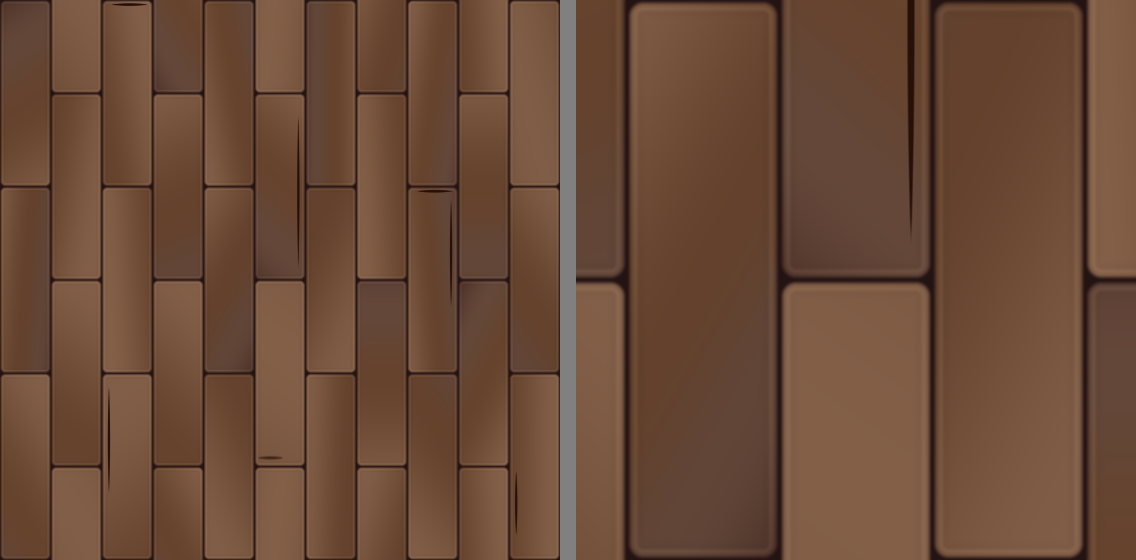
Left, the full canvas; right, a detail of the centre.
Give the GLSL for this texture, as a WebGL 2 fragment shader.

```glsl
#version 300 es
precision highp float;
// Staggered upright wooden planks with tilted stain gradients, dark joints and a few cracks.
uniform vec2 u_resolution;
out vec4 fragColor;

const vec2 GRID = vec2(11.0, 3.0);

vec3 hash32(vec2 p) {
  vec3 q = fract(p.xyx * vec3(0.1031, 0.1030, 0.0973));
  q += dot(q, q.yxz + 33.33);
  return fract((q.xxy + q.yzz) * q.zyx);
}

float roundedBox(vec2 p, vec2 halfSize, float radius) {
  vec2 q = abs(p) - halfSize + radius;
  return length(max(q, 0.0)) + min(max(q.x, q.y), 0.0) - radius;
}

// Light tan through brown and grey-brown to dark umber
vec3 stain(float t) {
  vec3 color = mix(vec3(0.51, 0.37, 0.28), vec3(0.395, 0.26, 0.175), smoothstep(0.0, 0.46, t));
  color = mix(color, vec3(0.385, 0.275, 0.22), smoothstep(0.46, 0.68, t));
  return mix(color, vec3(0.27, 0.16, 0.135), smoothstep(0.68, 1.0, t));
}

// Coverage of a slit along y that tapers to both ends
float crack(vec2 p, float halfLength, float halfWidth, float blur) {
  float along = p.y / halfLength;
  float d = abs(p.x) - halfWidth * (1.0 - along * along);
  return (1.0 - smoothstep(-blur, blur, d)) * smoothstep(1.0, 0.85, abs(along));
}

void main() {
  vec2 uv = gl_FragCoord.xy / u_resolution;
  float pixel = 1.0 / min(u_resolution.x, u_resolution.y);

  // Odd columns slide by half a plank and wrap vertically
  vec2 cell = uv * GRID;
  float column = floor(cell.x);
  cell.y += 0.5 * mod(column, 2.0);
  vec2 id = vec2(column, mod(floor(cell.y), GRID.y));
  vec2 local = fract(cell) - 0.5;
  vec2 p = local / GRID;

  // Stain runs along a random axis of each plank
  vec3 rnd = hash32(id + 7.0);
  float angle = 6.2832 * rnd.x;
  float base = 0.02 + 0.48 * rnd.y;
  float reach = 0.25 + 0.8 * base;
  float t = abs(base + reach * dot(vec2(cos(angle), sin(angle)), local));
  vec3 color = stain(t) * (0.98 + 0.04 * rnd.z);

  // Bevel: faint shade toward the edge, then a thin bright rim
  float depth = -roundedBox(p, 0.5 / GRID - 0.0009, 0.009);
  color *= mix(0.94, 1.0, smoothstep(0.003, 0.012, depth));
  float rim = (depth - 0.0042) / 0.0016;
  color += vec3(0.06, 0.05, 0.04) * exp(-rim * rim);

  // A stepped plank number selects the few cracked planks
  int pick = (4 * (int(id.x) + 11 * int(id.y)) + 26) % 33;
  float k = float(pick);
  float blur = max(0.0007, 0.7 * pixel);
  vec3 crackColor = vec3(0.15, 0.065, 0.035);
  if (pick < 4) {
    float halfLength = 0.42 - 0.12 * abs(k - 2.0);
    float shift = (0.46 - halfLength) * mix(-0.7, 0.9, mod(k, 2.0));
    vec2 center = vec2(pick < 2 ? -0.36 : 0.36, shift) / GRID;
    color = mix(color, crackColor, crack(p - center, halfLength / GRID.y, 0.0021, blur));
  }
  if (pick == 3 || pick == 23 || pick == 24) {
    bool low = pick == 24;
    vec2 center = low ? vec2(-0.017, -0.151) : vec2(0.004, 0.1585);
    float cover = crack((p - center).yx, low ? 0.023 : 0.033, 0.0024, low ? 0.003 : blur);
    color = mix(color, crackColor, cover * (low ? 0.8 : 1.0));
  }

  // Dark joints between the planks
  float inside = smoothstep(-0.0008 - 0.5 * pixel, 0.0022 + 0.5 * pixel, depth);
  color = mix(vec3(0.14, 0.075, 0.075), color, inside);
  fragColor = vec4(color, 1.0);
}
```
